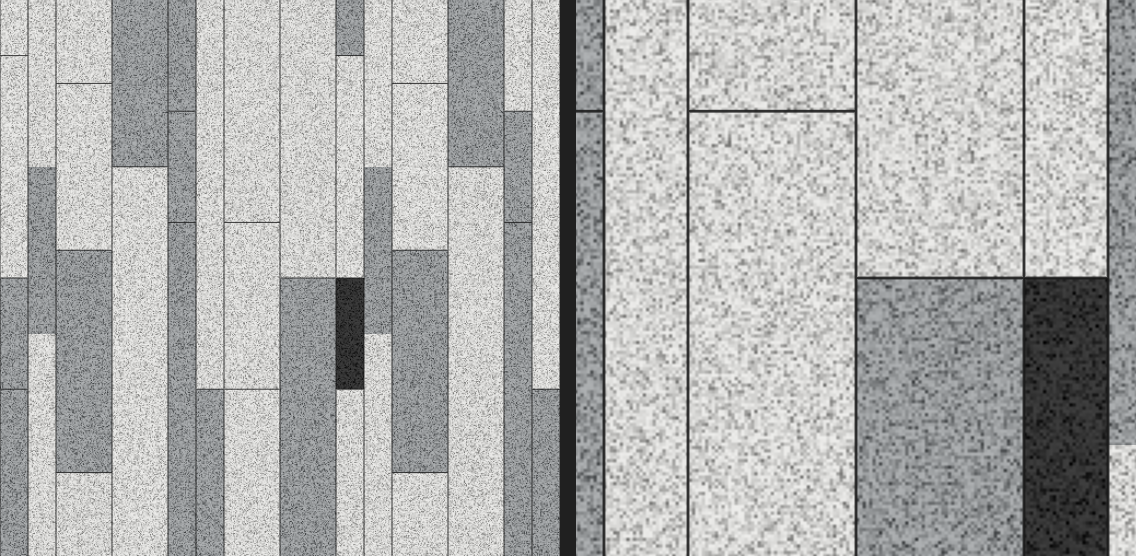
Left, the full canvas; right, a detail of the centre.
A Shadertoy shader for this texture:

```glsl
// Grainy vertical planks on a 20 x 20 grid: column widths 1,1,2,2 repeat, and
// joint heights repeat every eight columns. Each plank is light, grey or dark,
// speckled with fine hashed noise and outlined by thin dark seams.

const float GRID = 20.0;            // grid units across and down
const float GRAINS = 512.0;         // specks across the canvas
const float SEAM_HALF_WIDTH = 0.017; // in grid units
const float SEAM_STRENGTH = 0.88;
const float GRAIN_SKEW = 0.7;       // pulls specks toward dark
const float PLANK_VARIATION = 0.012;
const vec3 SEAM_COLOR = vec3(0.10);
const vec3 LIGHT = vec3(0.812, 0.811, 0.803);
const vec3 GREY = vec3(0.566, 0.577, 0.584);
const vec3 DARK = vec3(0.190);
const vec3 GRAIN_AMOUNT = vec3(0.25, 0.24, 0.13); // light, grey, dark
const int SEAMLESS_COLUMN = 1;      // its planks meet without a joint line
const float NONE = 99.0;            // unused joint, outside the canvas

// Joint depths below the top edge, per column of the repeat.
const vec3 JOINTS[8] = vec3[8](
    vec3(2, 10, 14), vec3(6, 12, NONE), vec3(3, 9, 17), vec3(6, NONE, NONE),
    vec3(4, 8, NONE), vec3(14, NONE, NONE), vec3(8, 14, NONE), vec3(10, NONE, NONE));

// Plank tones from top to bottom: 0 light, 1 grey, 2 dark.
const vec4 TONES[8] = vec4[8](
    vec4(0, 0, 1, 1), vec4(0, 1, 0, 0), vec4(0, 0, 1, 0), vec4(1, 0, 0, 0),
    vec4(1, 1, 1, 1), vec4(0, 1, 1, 1), vec4(0, 0, 0, 0), vec4(0, 1, 1, 1));

// Two columns of the second repeat are toned differently.
const vec4 ACCENT_TONES = vec4(1, 0, 2, 0);
const vec4 MIXED_TONES = vec4(0, 1, 1, 1);

float hash(vec2 p) {
    vec3 q = fract(vec3(p.xyx) * 0.1031);
    q += dot(q, q.yzx + 33.33);
    return fract((q.x + q.y) * q.z);
}

// Triangular distribution in -1..1, skewed toward negative values.
float speck(vec2 cell) {
    float g = hash(cell) + hash(cell + vec2(71.0, 913.0)) - 1.0;
    return g - GRAIN_SKEW * (g * g - 1.0 / 6.0);
}

// Specks on a lattice, blended smoothly between cell centres.
float grain(vec2 p) {
    p -= 0.5;
    vec2 i = floor(p), f = smoothstep(0.0, 1.0, p - i);
    return mix(mix(speck(i), speck(i + vec2(1, 0)), f.x),
               mix(speck(i + vec2(0, 1)), speck(i + vec2(1, 1)), f.x), f.y);
}

float seam(float distance, float pixel) {
    return clamp((SEAM_HALF_WIDTH - distance) / pixel + 0.5, 0.0, 1.0);
}

void mainImage(out vec4 fragColor, in vec2 fragCoord) {
    vec2 uv = fragCoord / iResolution.xy;
    vec2 grid = vec2(uv.x, 1.0 - uv.y) * GRID;
    vec2 pixel = GRID / iResolution.xy;

    // Column: two narrow, then two wide, in every six units.
    float x = mod(grid.x, 6.0);
    float width = x < 2.0 ? 1.0 : 2.0;
    float left = floor(x / width) * width;
    int column = int(x < 2.0 ? left : 1.0 + left / 2.0) + 4 * int(grid.x / 6.0);
    int kind = column % 8;

    // Plank: count the joints above this point.
    vec3 joints = JOINTS[kind];
    int row = int(dot(step(joints, vec3(grid.y)), vec3(1.0)));
    vec4 tones = column == 8 ? ACCENT_TONES : column == 12 ? MIXED_TONES : TONES[kind];
    int tone = int(tones[row]);

    // Stone colour with grain.
    vec3 color = tone == 0 ? LIGHT : tone == 1 ? GREY : DARK;
    color += PLANK_VARIATION * (hash(vec2(column, row) + 5.0) - 0.5);
    color += GRAIN_AMOUNT[tone] * grain(fragCoord / iResolution.x * GRAINS);

    // Seams along the column edges and across the joints.
    float side = min(x - left, left + width - x);
    vec3 gaps = abs(grid.y - joints);
    float joint = min(gaps.x, min(gaps.y, gaps.z));
    float line = seam(side, pixel.x);
    if (kind != SEAMLESS_COLUMN) line = max(line, seam(joint, pixel.y));
    color = mix(color, SEAM_COLOR, line * SEAM_STRENGTH);

    fragColor = vec4(clamp(color, 0.0, 1.0), 1.0);
}
```
